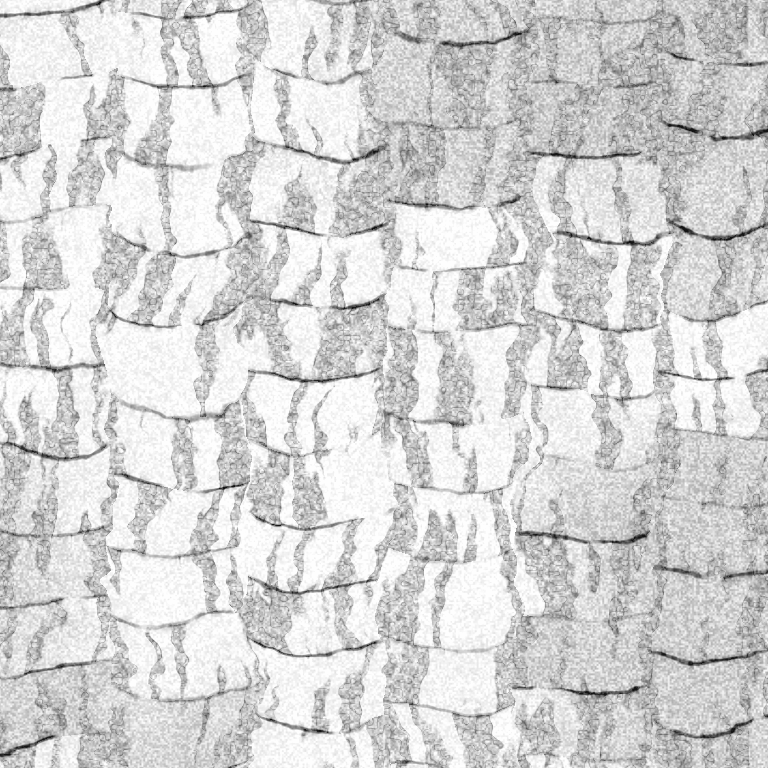
A WebGL 1 fragment shader for this texture:

```glsl
precision highp float;
uniform vec2 u_resolution;

float hash(vec2 p) {
  vec3 q = fract(vec3(p.xyx) * 0.1031);
  q += dot(q, q.yzx + 33.33);
  return fract((q.x + q.y) * q.z);
}

float noise(vec2 p) {
  vec2 i = floor(p), f = fract(p);
  f = f * f * (3.0 - 2.0 * f);
  return mix(mix(hash(i), hash(i + vec2(1.0, 0.0)), f.x),
             mix(hash(i + vec2(0.0, 1.0)), hash(i + 1.0), f.x), f.y);
}

float fbm(vec2 p) {
  float sum = 0.0, amp = 0.5;
  for (int i = 0; i < 4; i++) {
    sum += amp * noise(p);
    p = p * 2.03 + 17.3;
    amp *= 0.5;
  }
  return sum / 0.9375;
}

void main() {
  vec2 uv = gl_FragCoord.xy / u_resolution;

  // Ragged columns of bark plates
  vec2 p = uv + 2.0;
  p.x += 0.06 * (fbm(uv * vec2(4.0, 9.0) + 5.0) - 0.5);
  p.x += 0.012 * (noise(uv * 70.0) - 0.5);
  float column = floor(p.x * 5.6);
  float across = fract(p.x * 5.6);
  float seam = min(across, 1.0 - across);

  // Rows with uneven heights and sagging edges
  float bend = (hash(vec2(column, 3.0)) - 0.25) * across * (1.0 - across) * 1.3;
  float level = p.y * 10.5 + 0.9 * hash(vec2(column, 8.0)) + bend;
  level += 0.5 * noise(vec2(column * 3.7, p.y * 7.0));
  level += 0.35 * (noise(vec2(p.x * 11.0, p.y * 5.0)) - 0.5);
  level += 0.07 * (fbm(uv * 45.0) - 0.5);
  float row = floor(level);
  float height = fract(level);
  vec2 cell = vec2(column, row);

  // Pale and grey regions that follow the plates
  vec2 centre = vec2((column + 0.5) / 5.6, (row + 0.5) / 10.5);
  float region = mix(noise(centre * 3.1 + 4.0), noise(p * 3.1 + 4.0), 0.35);
  region += 0.28 * (hash(cell + 41.0) - 0.5);
  region += 0.12 * (fbm(uv * 28.0) - 0.5);
  float pale = smoothstep(0.36, 0.62, region);

  // Upright strips, leaning a little in each plate
  float lean = (hash(cell + 9.0) - 0.5) * 0.035 * (height - 0.5);
  float sway = 0.007 * (noise(uv * vec2(30.0, 26.0)) - 0.5);
  float stripX = p.x + lean + sway;
  float strips = noise(vec2(stripX * 62.0, row * 13.0 + column * 5.0 + height * 0.6));
  strips += 0.25 * (noise(vec2(stripX * 150.0, row * 7.0 + height)) - 0.5);
  float opening = 0.35 + 0.32 * (noise(vec2(p.x * 18.0, level * 1.3)) - 0.4);
  opening += 0.35 * smoothstep(0.13, 0.0, seam) * hash(cell + 23.0);
  opening += 0.12 * (fbm(uv * 95.0) - 0.5);
  float strip = smoothstep(opening - 0.03, opening + 0.09, strips);

  // Rough crumbs fill the gaps, fine grain covers everything
  float crumbs = abs(noise(uv * vec2(135.0, 150.0)) - 0.5) * 2.0;
  float rough = fbm(uv * 170.0 + 30.0) - 0.5;
  float grain = noise(uv * 410.0 + 7.0) - 0.5;
  float gapTone = mix(0.745, 0.80, pale) + 0.34 * rough;
  gapTone -= 0.17 * smoothstep(0.22, 0.0, crumbs);
  float stripTone = mix(0.825, 0.975, pale) + 0.08 * rough;
  stripTone += 0.07 * (fbm(uv * vec2(14.0, 7.0) + 60.0) - 0.5);
  float tone = mix(gapTone, stripTone, strip);
  tone += grain * mix(0.27, 0.13, strip * pale);

  // Thin broken cracks between rows, with loose dark crumbs along them
  float crackId = floor(level + 0.5);
  float crackDist = abs(level - crackId) / 10.5;
  float strength = 0.25 + 0.75 * hash(vec2(column * 2.0, crackId + 70.0));
  strength *= smoothstep(0.22, 0.55, noise(vec2(p.x * 32.0, crackId * 9.0)) + 0.15);
  strength *= mix(0.35, 1.0, smoothstep(0.0, 0.1, seam));
  float thickness = 0.0012 + 0.0022 * noise(uv * 85.0 + 13.0);
  float crack = 1.0 - smoothstep(thickness * 0.3, thickness + 0.0014, crackDist);
  float fringe = smoothstep(0.011, 0.0, crackDist) * smoothstep(0.48, 0.7, noise(uv * 140.0));
  tone -= strength * (0.56 * crack + 0.2 * fringe);

  // Occasional slender fissures along strip edges
  float edge = 1.0 - smoothstep(0.0, 0.06, abs(strips - opening));
  tone -= 0.13 * edge * smoothstep(0.5, 0.75, noise(uv * vec2(60.0, 25.0) + 90.0));

  gl_FragColor = vec4(vec3(clamp(tone, 0.08, 0.995)), 1.0);
}
```
